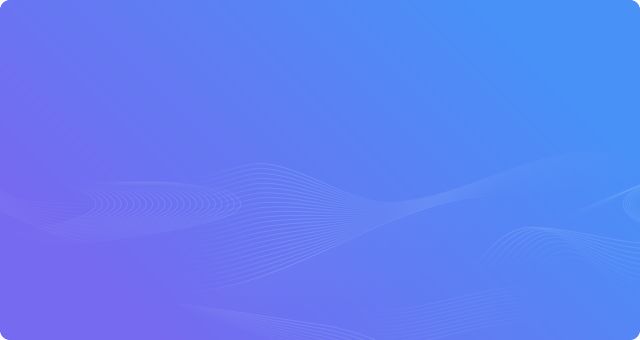
Write a WebGL 2 fragment shader that draws this background.

```glsl
#version 300 es
precision highp float;

uniform vec2 u_resolution;
out vec4 outColor;

const vec3 VIOLET = vec3(0.462, 0.415, 0.94);
const vec3 AZURE = vec3(0.28, 0.57, 0.97);
const vec3 LINE_TINT = vec3(0.75, 0.85, 1.0);
const float HALF_WIDTH = 0.0007;
const float CORNER = 0.0156;
const int LINES = 24;

// Soft window: fades in from a to b and out from c to d
float window(float v, float a, float b, float c, float d) {
    return smoothstep(a, b, v) * (1.0 - smoothstep(c, d, v));
}

// Smooth thin line along the zero set of a field
float stroke(float field, float pixel) {
    float slope = length(vec2(dFdx(field), dFdy(field)));
    float dist = abs(field) * pixel / max(slope, 1e-6);
    float soft = 0.7 * pixel;
    return 1.0 - smoothstep(max(HALF_WIDTH - soft, 0.0), HALF_WIDTH + soft, dist);
}

// Dims lines where a sheet squeezes them together
float thinning(float spacing) {
    return clamp(spacing / 0.005, 0.3, 1.0);
}

float roundedBox(vec2 p, vec2 halfSize, float radius) {
    vec2 q = abs(p) - halfSize + radius;
    return length(max(q, 0.0)) + min(max(q.x, q.y), 0.0) - radius;
}

// Rims of the large central sheet and of the faint one beneath
float upperRim(float x) {
    return 0.254 + 0.022 * smoothstep(0.30, 0.41, x)
        - 0.061 * smoothstep(0.40, 0.61, x)
        + 0.079 * smoothstep(0.60, 0.93, x)
        - 0.010 * smoothstep(0.93, 1.02, x);
}

float lowerRim(float x) {
    return 0.075 + 0.15 * smoothstep(0.28, 0.78, x)
        + 0.02 * smoothstep(0.76, 0.98, x);
}

float underRim(float x) {
    return 0.03 + 0.11 * smoothstep(0.36, 0.90, x);
}

// Fan of lines opening from the left border
float leftFan(float x, float s) {
    return 0.213 + mix(0.022, -0.01, s) * exp(-40.0 * x)
        - mix(0.0, 0.085, s) * (1.0 - exp(-9.0 * x));
}

// Nested humps near the right border
float rightHump(float x, float s) {
    float left = max(0.83 + 0.1 * s - x, 0.0);
    return 0.176 - 0.012 * s - 8.0 * left * left
        - mix(0.025, 0.09, s) * smoothstep(0.83, 1.02, x);
}

// Sheet sliding out through the lower border
float lowerSlope(float x, float s) {
    float bend = max(x - 0.5, 0.0);
    return 0.06 - mix(0.15, 0.36, s) * (x - 0.26) - 1.5 * bend * bend;
}

float centralSheet(vec2 p, float s, float pixel) {
    float top = upperRim(p.x);
    float low = lowerRim(p.x);
    float fade = window(p.x, 0.27, 0.46, 0.74, 1.06);
    float rightFade = mix(1.0, 1.0 - 0.8 * s, smoothstep(0.64, 0.80, p.x));
    float sheet = stroke(p.y - mix(top, low, s), pixel) * fade * rightFade;
    sheet *= thinning((top - low) / 23.0);
    float under = stroke(p.y - mix(low, underRim(p.x), s), pixel);
    under *= (1.0 - s) * window(p.x, 0.27, 0.45, 0.60, 0.84);
    return 0.17 * sheet + 0.05 * under;
}

float leftSheets(vec2 p, float s, float pixel) {
    float dy = p.y - 0.212;
    float curl = dy > 0.0 ? 50.0 : 65.0;
    float arcs = stroke(p.x - mix(0.15, 0.376, s) + curl * dy * dy, pixel);
    arcs *= window(p.y, 0.135, 0.215, 0.218, 0.25) * smoothstep(-0.05, 0.20, p.x);
    return 0.13 * arcs;
}

float leftEdges(vec2 p, float s, float pixel) {
    float fan = stroke(p.y - leftFan(p.x, s), pixel);
    fan *= (1.0 - smoothstep(0.0, 0.22, p.x)) * mix(0.6, 1.0, s);
    float ridge = 0.247 - 0.006 * s - 1.2 * pow(max(p.x - 0.24, 0.0), 2.0);
    float top = stroke(p.y - ridge, pixel) * window(p.x, 0.12, 0.22, 0.25, 0.36);
    return 0.08 * fan + 0.05 * (1.0 - s) * top;
}

float rightSheets(vec2 p, float s, float pixel) {
    float hump = stroke(p.y - rightHump(p.x, s), pixel);
    hump *= smoothstep(0.105, 0.165, p.y + 0.25 * max(p.x - 0.83, 0.0)) * (1.0 - 0.6 * s);
    float edge = stroke(p.y - 0.242 + (1.0 - p.x) * mix(0.4, 0.55, s), pixel);
    edge *= smoothstep(0.85, 1.0, p.x) * (1.0 - s);
    float dy = p.y - 0.212;
    float loops = stroke(p.x - 0.974 - 0.03 * s - 33.0 * dy * dy, pixel);
    loops *= window(p.y, 0.165, 0.20, 0.235, 0.25) * (1.0 - 0.8 * s);
    return 0.15 * hump + 0.08 * edge + 0.13 * loops;
}

float bottomSheets(vec2 p, float s, float pixel) {
    float slope = stroke(p.y - lowerSlope(p.x, s), pixel);
    slope *= smoothstep(0.26, 0.42, p.x) * (1.0 - 0.8 * s);
    float ripple = mix(-0.01, 0.045, s) + 0.04 * smoothstep(0.58, 0.84, p.x);
    float ripples = stroke(p.y - ripple, pixel) * window(p.x, 0.54, 0.70, 0.71, 0.86);
    return 0.15 * slope + 0.08 * ripples;
}

void main() {
    float pixel = 1.0 / u_resolution.x;
    vec2 p = gl_FragCoord.xy * pixel;
    vec2 center = 0.5 * u_resolution * pixel;

    // Diagonal base gradient
    float blend = clamp((p.x + p.y - 0.245) / 1.06, 0.0, 1.0);
    vec3 color = mix(VIOLET, AZURE, blend);

    // Line sheets, with fewer lines in the smaller ones
    float glow = 0.0;
    for (int i = 0; i < LINES; i++) {
        float n = float(i);
        glow += centralSheet(p, n / 23.0, pixel) + leftSheets(p, n / 23.0, pixel);
        if (i < 10) {
            float s = n / 9.0;
            glow += leftEdges(p, s, pixel) + rightSheets(p, s, pixel) + bottomSheets(p, s, pixel);
        }
    }
    color = mix(color, LINE_TINT, min(glow, 0.24));

    // Rounded card on white
    float card = roundedBox(p - center, center, CORNER);
    color = mix(color, vec3(1.0), smoothstep(-0.5, 0.5, card / pixel));
    outColor = vec4(color, 1.0);
}
```
